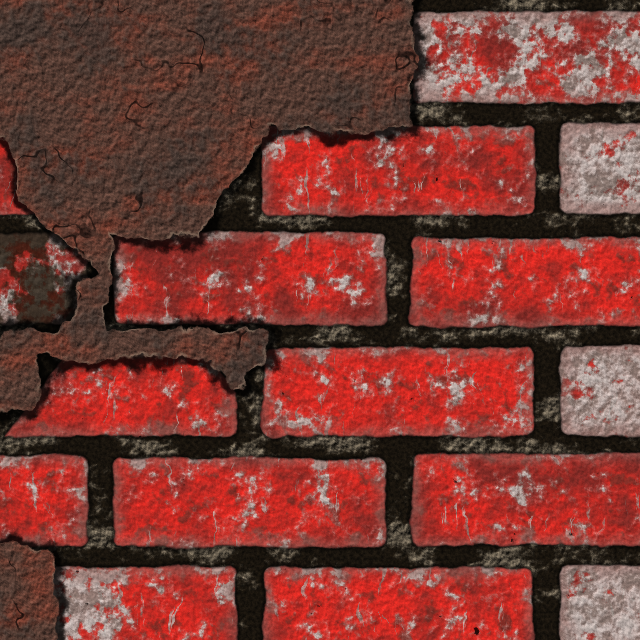
A WebGL 2 fragment shader for this texture:

```glsl
#version 300 es
precision highp float;
uniform vec2 u_resolution;
out vec4 fragColor;

vec2 hash2(vec2 p) {
  vec3 q = fract(p.xyx * vec3(0.1031, 0.1030, 0.0973));
  q += dot(q, q.yzx + 33.33);
  return fract((q.xx + q.yz) * q.zy);
}

float gradientCorner(vec2 cell, vec2 f, vec2 corner) {
  float angle = 6.2832 * hash2(cell + corner).x;
  return dot(vec2(cos(angle), sin(angle)), f - corner);
}

float gradientNoise(vec2 p) {
  vec2 i = floor(p), f = fract(p);
  vec2 w = f * f * f * (f * (f * 6.0 - 15.0) + 10.0);
  vec2 e = vec2(0.0, 1.0);
  return mix(mix(gradientCorner(i, f, e.xx), gradientCorner(i, f, e.yx), w.x),
             mix(gradientCorner(i, f, e.xy), gradientCorner(i, f, e.yy), w.x), w.y);
}

float fbm(vec2 p) {
  float sum = 0.0, amplitude = 0.85;
  for (int i = 0; i < 5; i++) {
    sum += amplitude * gradientNoise(p + 40.0);
    p = mat2(1.6, 1.2, -1.2, 1.6) * p + 7.3;
    amplitude *= 0.55;
  }
  return sum;
}

float boxDistance(vec2 p, vec2 low, vec2 high, float radius) {
  vec2 q = abs(p - 0.5 * (low + high)) - 0.5 * (high - low) + radius;
  return length(max(q, 0.0)) + min(max(q.x, q.y), 0.0) - radius;
}

// Plaster sheet stepping down to the left, with one broken hole
float plasterDistance(vec2 p) {
  float d = boxDistance(p, vec2(-0.3, 0.797), vec2(0.645, 1.3), 0.01);
  float slope = max(dot(p - vec2(0.36, 0.71), vec2(0.83, -0.56)), 0.63 - p.y);
  d = min(d, max(slope, p.y - 0.85));
  d = min(d, boxDistance(p, vec2(-0.3, 0.44), vec2(0.172, 0.9), 0.01));
  d = min(d, boxDistance(p, vec2(0.1, 0.44), vec2(0.425, 0.484), 0.01));
  d = min(d, boxDistance(p, vec2(0.33, 0.422), vec2(0.425, 0.484), 0.015));
  d = min(d, boxDistance(p, vec2(0.36, 0.39), vec2(0.39, 0.45), 0.01));
  d = min(d, boxDistance(p, vec2(-0.3, 0.355), vec2(0.058, 0.5), 0.02));
  float hole = boxDistance(p, vec2(-0.2, 0.475), vec2(0.118, 0.62), 0.05);
  hole = min(hole, boxDistance(p, vec2(-0.2, 0.58), vec2(0.02, 0.79), 0.01));
  hole = min(hole, max(p.x + p.y - 0.72, 0.56 - p.y));
  d = max(d, -hole);
  return min(d, boxDistance(p, vec2(-0.3), vec2(0.085, 0.145), 0.02));
}

void main() {
  vec2 p = gl_FragCoord.xy / u_resolution;
  float aa = 1.0 / min(u_resolution.x, u_resolution.y);
  float broad = fbm(p * 9.0), mid = fbm(p * 26.0 + 3.0);
  float fine = fbm(p * 75.0 + 9.0), grit = fbm(p * 170.0);
  float relief = fine - fbm((p + vec2(-0.002, 0.003)) * 75.0 + 9.0);

  // Running bond: alternate rows shift by half a brick
  float row = floor((p.y - 0.045) / 0.1725 + 0.5);
  float odd = mod(row, 2.0);
  float start = 0.39 - 0.2325 * odd;
  float column = floor((p.x - start) / 0.465);
  vec2 id = vec2(column, row);
  vec2 vary = hash2(id + 17.0);
  vec2 local = p - vec2(start + 0.465 * (column + 0.5), 0.045 + 0.1725 * row);
  local.y += (vary.x - 0.5) * 0.006;
  vec2 halfSize = vec2(0.214, 0.073) - 0.004 * vary.yx;
  float brick = boxDistance(local, -halfSize, halfSize, 0.012);
  // Bricks at the left are cut or missing under the plaster
  if (id == vec2(-1.0, 2.0)) brick = max(brick, 0.8 * (abs(p.x - 0.215) - 0.13) + 0.6 * (p.y - 0.42));
  if (id == vec2(-1.0, 4.0)) brick = max(brick, p.x - 0.1);
  brick += 0.005 * broad + 0.004 * mid + 0.0015 * fine;

  // Black joints with ledges of mossy mortar
  vec3 color = vec3(0.095, 0.075, 0.05) * (1.0 + 0.8 * grit);
  float ledge = smoothstep(-0.05, 0.35, fbm(p * vec2(8.0, 15.0) + 21.0) + 0.25 * fine);
  color = mix(color, vec3(0.42, 0.38, 0.32) * (0.85 + 0.5 * fine + relief), ledge * 0.85);
  color *= mix(0.5, 1.0, smoothstep(0.0, 0.007, brick));

  // Red paint, mottled and grimy
  float paint = smoothstep(-0.5, 0.45, broad + 0.7 * mid + 0.3 * vary.x);
  vec3 face = mix(vec3(0.52, 0.17, 0.15), vec3(0.85, 0.17, 0.14), paint);
  face = mix(face, vec3(0.36, 0.18, 0.15), 0.7 * smoothstep(0.05, 0.55, mid + 0.5 * fine));

  // Paint loss: pale bricks at the right, flecks and runs elsewhere
  float pale = (1.0 - odd) * step(0.5, column) * 0.95;
  pale = max(pale, 0.45 * step(4.5, row));
  float dingy = float(id == vec2(-1.0, 3.0));
  pale = max(pale, 0.5 * dingy);
  pale = max(pale, 0.75 * smoothstep(0.09, 0.04, distance(p, vec2(0.13, 0.04))));
  float loss = fbm(p * 19.0 + 50.0) + 0.5 * fine + 0.9 * pale;
  float rim = smoothstep(-0.028, 0.0, brick + 0.022 * mid);
  loss += 0.4 * rim * smoothstep(-0.3, 0.4, broad + local.y * 5.0);
  vec3 bare = mix(vec3(0.53, 0.48, 0.45), vec3(0.74, 0.71, 0.69), smoothstep(-0.5, 0.4, fine + mid));
  face = mix(face, bare, 0.3 * smoothstep(0.05, 0.45, loss));
  face = mix(face, bare, 0.9 * smoothstep(0.33, 0.62, loss));
  float runs = fbm(vec2(p.x * 75.0 + 2.0 * broad, p.y * 12.0));
  face = mix(face, bare, 0.75 * smoothstep(0.36, 0.6, runs + 0.35 * broad));
  face = mix(face, vec3(0.54, 0.38, 0.35), 0.55 * rim);
  face = mix(face, vec3(0.13, 0.10, 0.06), 0.8 * dingy * smoothstep(-0.2, 0.2, mid + broad));
  face *= 0.98 + 0.16 * grit + 0.3 * relief;
  face *= 1.0 - 0.8 * smoothstep(0.58, 0.75, fbm(p * 33.0 + 80.0));
  face *= mix(1.0, 0.55, smoothstep(-0.004, 0.001, brick));
  color = mix(color, face, smoothstep(aa, -aa, brick));

  // Dark broken border below the plaster
  float plaster = plasterDistance(p + 0.018 * vec2(broad, fbm(p * 11.0 + 60.0)));
  plaster += 0.008 * mid + 0.003 * fine;
  color *= mix(0.2, 1.0, smoothstep(0.006, 0.019, plaster + 0.008 * mid));

  // Rusty plaster with soot, grain, hairline cracks and a pale lip
  float rust = fbm(p * vec2(7.0, 15.0) + 13.0);
  vec3 coat = mix(vec3(0.32, 0.225, 0.19), vec3(0.42, 0.22, 0.17), smoothstep(-0.2, 0.6, rust + 0.4 * mid));
  coat = mix(coat, vec3(0.24, 0.20, 0.18), 0.75 * smoothstep(0.0, 0.5, broad + 0.5 * fine));
  coat *= 1.0 + 0.25 * grit + 0.75 * relief;
  float crack = smoothstep(0.018, 0.004, abs(fbm(p * 4.0 + 31.0)));
  coat *= 1.0 - 0.6 * crack * smoothstep(-0.1, 0.3, rust);
  float lip = smoothstep(-0.006, -0.001, plaster) * smoothstep(-0.1, 0.3, mid);
  coat = mix(coat, vec3(0.55, 0.46, 0.39), 0.65 * lip);
  color = mix(color, coat, smoothstep(aa, -aa, plaster));

  fragColor = vec4(clamp(color, 0.0, 1.0), 1.0);
}
```
